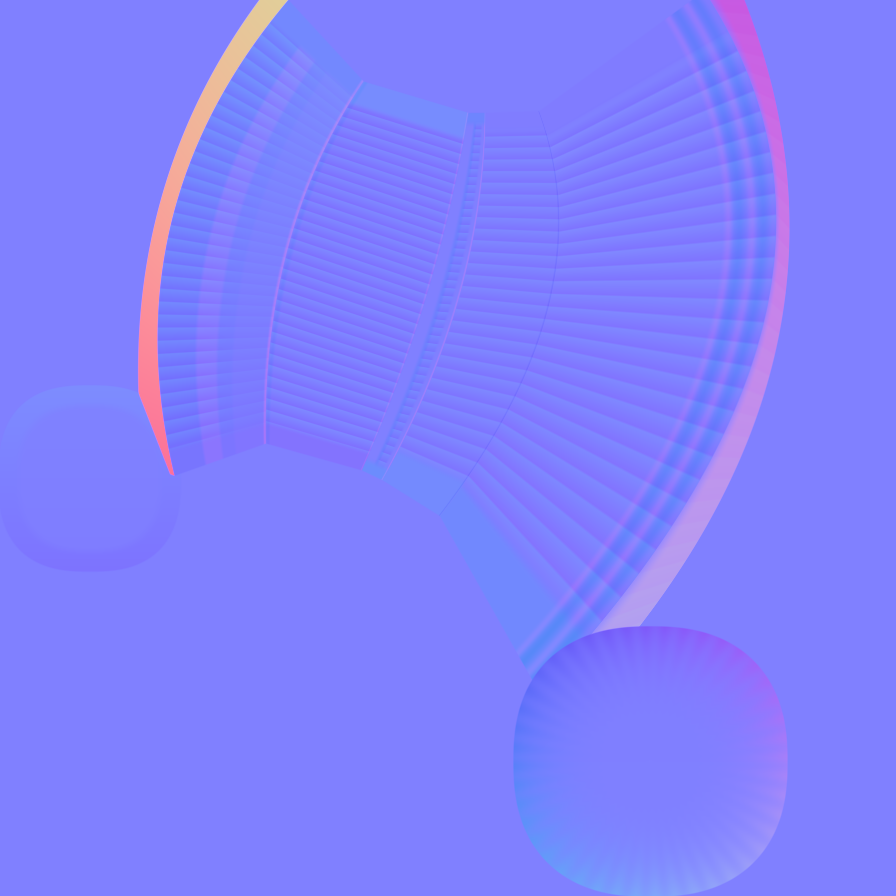
Reproduce this texture map procedurally as a three.js fragment shader.

```glsl
varying vec2 vUv;

const float SOFT = 0.001;

// A parabola through three points, from top to low end
struct Curve { vec2 top; vec2 mid; vec2 low; };

vec2 along(Curve c, float t) {
  vec2 pull = 2.0 * c.mid - 0.5 * (c.top + c.low);
  return mix(mix(c.top, pull, t), mix(pull, c.low, t), t);
}

// Signed distance to the line a-b, positive on its left
float side(vec2 p, vec2 a, vec2 b) {
  vec2 d = normalize(b - a);
  return d.x * (p.y - a.y) - d.y * (p.x - a.x);
}

float inside(float d) { return smoothstep(-SOFT, SOFT, d); }

float stripe(float x, float center, float width) {
  return 1.0 - smoothstep(0.0, width, abs(x - center));
}

float band(float x, float a, float b, float soft) {
  return smoothstep(a - soft, a + soft, x) - smoothstep(b - soft, b + soft, x);
}

// Position across and along the strip between two curves, with coverage
vec3 ribbon(vec2 p, Curve l, Curve r) {
  float lo = 0.0, hi = 1.0;
  for (int i = 0; i < 14; i++) {
    float t = 0.5 * (lo + hi);
    if (side(p, along(l, t), along(r, t)) > 0.0) hi = t; else lo = t;
  }
  float t = 0.5 * (lo + hi);
  vec2 a = along(l, t);
  vec2 d = along(r, t) - a;
  float s = dot(p - a, d) / dot(d, d);
  float width = length(d);
  float cover = inside(s * width) * inside((1.0 - s) * width);
  cover *= inside(-side(p, l.top, r.top)) * inside(side(p, l.low, r.low));
  return vec3(s, t, cover);
}

// Sawtooth slope of overlapping folds, softened at the jump
float pleat(float x) {
  float f = fract(x);
  return 0.5 - f - (1.0 - smoothstep(0.0, 0.14, f));
}

// Smooth hems at both ends of a pleated strip
vec2 hem(vec2 n, float t, float topSize, vec2 topTilt, float lowSize, vec2 lowTilt) {
  n = mix(topTilt, n, smoothstep(topSize - 0.01, topSize + 0.01, t));
  return mix(n, lowTilt, smoothstep(0.99 - lowSize, 1.01 - lowSize, t));
}

float squircle(vec2 q, float power) {
  vec2 e = pow(abs(q), vec2(power));
  return pow(e.x + e.y, 1.0 / power);
}

vec3 encode(vec2 n) {
  return 0.5 + 0.5 * vec3(n, sqrt(max(0.0, 1.0 - dot(n, n))));
}

void main() {
  vec2 p = vUv;
  vec2 normal = vec2(0.0);

  Curve rimOuter = Curve(vec2(0.303, 1.018), vec2(0.177, 0.768), vec2(0.161, 0.479));
  Curve rimInner = Curve(vec2(0.322, 1.0), vec2(0.191, 0.75), vec2(0.195, 0.469));
  Curve collar = Curve(vec2(0.406, 0.909), vec2(0.322, 0.724), vec2(0.297, 0.505));
  Curve beltIn = Curve(vec2(0.523, 0.874), vec2(0.477, 0.672), vec2(0.404, 0.475));
  Curve beltOut = Curve(vec2(0.542, 0.874), vec2(0.513, 0.669), vec2(0.427, 0.464));
  Curve fold = Curve(vec2(0.602, 0.876), vec2(0.613, 0.659), vec2(0.491, 0.424));
  Curve flareIn = Curve(vec2(0.786, 1.01), vec2(0.853, 0.642), vec2(0.602, 0.227));
  Curve flareOut = Curve(vec2(0.827, 1.01), vec2(0.87, 0.629), vec2(0.684, 0.264));

  // Small cushion with a shaded ring
  vec2 q = (p - vec2(0.1, 0.466)) / vec2(0.102, 0.104);
  float r = squircle(q, 2.6);
  vec2 tilt = vec2(-0.02, 0.1 * q.y) * (0.25 + 0.75 * smoothstep(0.72, 0.84, r));
  normal = mix(normal, tilt, inside((1.0 - r) * 0.102));

  // Left rim, cut where the cushion begins
  vec3 u = ribbon(p, rimOuter, rimInner);
  float angle = mix(0.68, -0.12, u.y);
  float cut = inside(side(p, vec2(0.187, 0.478), vec2(0.155, 0.56)) * -1.0);
  normal = mix(normal, 0.98 * vec2(cos(angle), sin(angle)), u.z * cut);

  // Left pleated band with raised rings
  u = ribbon(p, rimInner, collar);
  float rings = -0.1 * band(u.x, 0.0, 0.34, 0.02) + 0.05 * band(u.x, 0.34, 0.53, 0.02)
    - 0.07 * band(u.x, 0.53, 0.67, 0.02) - 0.03 * band(u.x, 0.67, 0.97, 0.02);
  float strength = mix(0.2, 0.06, smoothstep(0.3, 0.75, u.x));
  tilt = vec2(rings, mix(0.08, -0.05, u.y) + strength * pleat(u.y * 38.0));
  tilt = hem(tilt, u.y, 0.05, vec2(-0.1, 0.07), 0.05, vec2(0.04 + rings, -0.08));
  tilt.x += 0.3 * stripe(u.x, 0.99, 0.025);
  normal = mix(normal, tilt, u.z);

  // Central pleated panel
  u = ribbon(p, collar, beltIn);
  tilt = vec2(-0.01, 0.2 * pleat(u.y * 36.0) - 0.01);
  tilt = hem(tilt, u.y, 0.07, vec2(-0.07, 0.1), 0.05, vec2(0.03, -0.1));
  tilt.x += 0.16 * stripe(u.x, 0.992, 0.012) - 0.1 * stripe(u.x, 0.02, 0.03);
  normal = mix(normal, tilt, u.z);

  // Narrow belt with a row of beads
  u = ribbon(p, beltIn, beltOut);
  float bead = pleat(u.y * 46.0) * band(u.x, 0.45, 0.8, 0.06);
  tilt = vec2(-0.12 * stripe(u.x, 0.43, 0.12) - 0.06 * band(u.x, 0.45, 0.8, 0.05), 0.18 * bead);
  tilt = hem(tilt, u.y, 0.03, vec2(-0.14, 0.04), 0.03, vec2(-0.15, 0.1));
  tilt.x += 0.22 * stripe(u.x, 0.97, 0.06);
  normal = mix(normal, tilt, u.z);

  // Right pleats up to the fold
  u = ribbon(p, beltOut, fold);
  tilt = vec2(-0.01, 0.17 * pleat(u.y * 32.0));
  tilt = hem(tilt, u.y, 0.05, vec2(0.0, -0.02), 0.08, vec2(-0.09, 0.08));
  tilt -= 0.08 * stripe(u.x, 0.99, 0.02);
  normal = mix(normal, tilt, u.z);

  // Flared fan with ridges near its outer edge
  u = ribbon(p, fold, flareIn);
  tilt = 0.18 * pleat(u.y * 32.0) * vec2(0.7 * (0.45 - u.y), 1.0);
  tilt = hem(tilt, u.y, 0.07, vec2(0.0, -0.03), 0.07, vec2(-0.11, 0.07));
  tilt.x += 0.14 * stripe(u.x, 0.78, 0.03) - 0.2 * stripe(u.x, 0.83, 0.05)
    + 0.12 * stripe(u.x, 0.89, 0.03) - 0.2 * stripe(u.x, 0.94, 0.05);
  normal = mix(normal, tilt, u.z);

  // Right rim
  u = ribbon(p, flareIn, flareOut);
  angle = mix(-0.5, 0.65, u.y);
  tilt = mix(0.64, 0.46, u.y) * vec2(cos(angle), sin(angle));
  tilt.y += 0.04 * pleat(u.y * 32.0);
  normal = mix(normal, tilt * smoothstep(-0.3, 0.35, u.x), u.z);

  // Large cushion with radial ribs
  q = (p - vec2(0.726, 0.15)) / vec2(0.153, 0.151);
  r = squircle(q, 2.4);
  float ribs = 1.0 + 0.14 * sin(atan(q.y, q.x) * 44.0);
  tilt = vec2(q.x, -q.y) * 0.27 * ribs * pow(r, 2.5);
  normal = mix(normal, tilt, inside((1.0 - r) * 0.152));

  gl_FragColor = vec4(encode(normal), 1.0);
}
```
